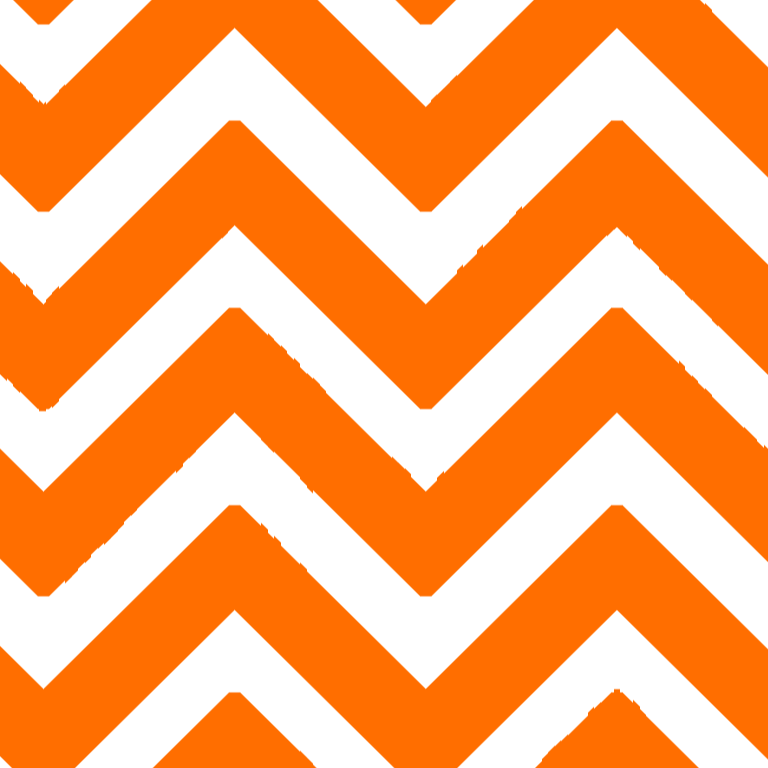
A three.js fragment shader for this pattern:

```glsl
// Orange chevron stripes on white: two zigzags across, four bands down.
// Each band lies between two shifted triangle waves whose outer tips are
// blunted; bands drift slightly and their edges carry a few ragged nicks.

varying vec2 vUv;

const vec3 ORANGE = vec3(1.0, 0.43, 0.0);
const vec3 WHITE = vec3(1.0);

const float ZIG_WIDTH = 0.4978;     // valley to valley
const float VALLEY_X = 0.0566;      // first valley
const float SLOPE = 0.99;
const float BAND_PITCH = 0.2504;    // band to band, downwards
const float BAND_HEIGHT = 0.1435;   // vertical thickness
const float FIRST_TOP = 0.1426;     // depth of band 0 at its valley
const float TIP_BLUNT = 0.0072;     // flattening of outer corners
const float BAND_DRIFT = 0.0033;    // alternate bands sit lower or higher
const float SOFTNESS = 0.0012;      // half width of the edge blend

const float PATCH_WIDTH = 0.085;    // length of a worn stretch
const float PATCH_SHARE = 0.2;      // share of stretches that are worn
const float NICK_WIDTH = 0.0085;
const float NICK_DEPTH = 0.0045;

float hash(vec2 p) {
  return fract(sin(dot(p, vec2(127.1, 311.7))) * 43758.5453);
}

// Horizontal distance to the nearest valley.
float valleyDistance(float x) {
  return abs(fract((x - VALLEY_X) / ZIG_WIDTH + 0.5) - 0.5) * ZIG_WIDTH;
}

// Stepped roughness along one edge, confined to a few stretches.
float nick(float x, float edgeId) {
  float worn = step(hash(vec2(floor(x / PATCH_WIDTH), edgeId)), PATCH_SHARE);
  float bite = hash(vec2(floor(x / NICK_WIDTH), edgeId + 17.0));
  return worn * step(0.6, bite) * (bite - 0.5) * 2.0 * NICK_DEPTH;
}

// Coverage of one chevron band; depth runs downwards from the top.
float bandCoverage(float x, float depth, float band) {
  float t = valleyDistance(x);
  float drift = BAND_DRIFT * (mod(band, 2.0) * 2.0 - 1.0);
  float base = FIRST_TOP + band * BAND_PITCH + drift;

  float top = base - SLOPE * min(t, 0.5 * ZIG_WIDTH - TIP_BLUNT);
  float bottom = base + BAND_HEIGHT - SLOPE * max(t, TIP_BLUNT);
  top -= nick(x, band * 2.0);
  bottom += nick(x, band * 2.0 + 1.0);

  // Vertical gap scaled to perpendicular distance.
  float inside = min(depth - top, bottom - depth) * inversesqrt(1.0 + SLOPE * SLOPE);
  return smoothstep(-SOFTNESS, SOFTNESS, inside);
}

void main() {
  float coverage = 0.0;
  for (int i = -1; i <= 4; i++) {
    coverage = max(coverage, bandCoverage(vUv.x, 1.0 - vUv.y, float(i)));
  }
  gl_FragColor = vec4(mix(WHITE, ORANGE, coverage), 1.0);
}
```
